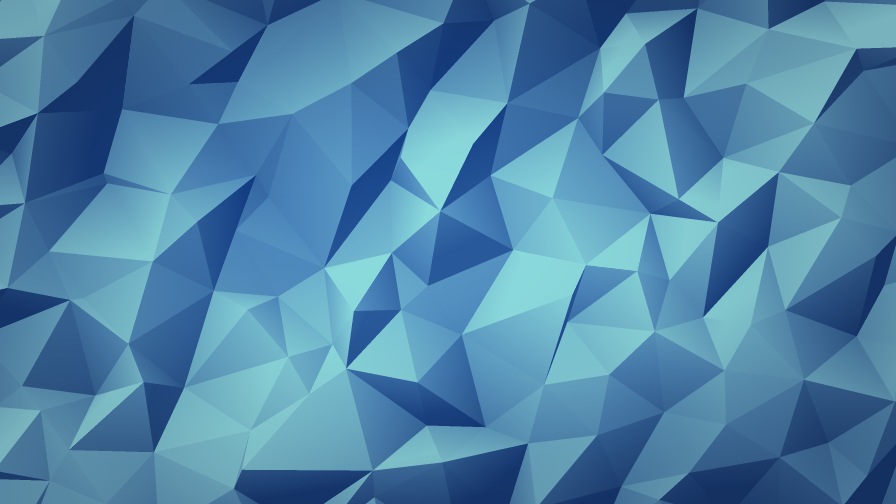
Give the GLSL for this background, as a Shadertoy shader.

```glsl
// Crumpled low-poly relief in blue and teal: a jittered grid of raised points is
// split into triangles, each lit as a flat facet with a soft depth gradient.
// Colours are clearer near the centre and greyer towards the corners.

vec3 hash3(vec2 p) {
    vec3 q = fract(p.xyx * vec3(0.1031, 0.1030, 0.0973) + 0.137);
    q += dot(q, q.yxz + 33.33);
    return fract((q.xxy + q.yzz) * q.zyx);
}

float cross2(vec2 a, vec2 b) {
    return a.x * b.y - a.y * b.x;
}

// Mesh point kept inside its own cell, with its height in z
vec3 meshPoint(vec2 cell) {
    vec3 h = hash3(cell + 40.0);
    return vec3(cell + 0.05 + 0.90 * h.xy, h.z);
}

// Brightness of one triangle at p, or -1 outside it
float facetShade(vec2 p, vec3 a, vec3 b, vec3 c) {
    float area = cross2(b.xy - a.xy, c.xy - a.xy);
    vec3 w = vec3(cross2(b.xy - p, c.xy - p),
                  cross2(c.xy - p, a.xy - p),
                  cross2(a.xy - p, b.xy - p)) / area;
    if (min(w.x, min(w.y, w.z)) < -1e-4) return -1.0;

    vec3 relief = vec3(1.0, 1.0, 0.92);
    vec3 normal = normalize(cross((b - a) * relief, (c - a) * relief));
    normal *= sign(normal.z);
    float diffuse = dot(normal, normalize(vec3(0.08, 0.74, 0.70)));
    float height = dot(w, vec3(a.z, b.z, c.z));
    return clamp(diffuse * 1.18 - 0.17 + 0.38 * (height - 0.5), 0.0, 1.0);
}

// Finds the triangle that covers p among the four nearby quads
float meshShade(vec2 p) {
    vec2 cell = floor(p);
    for (int j = -1; j <= 0; j++) {
        for (int i = -1; i <= 0; i++) {
            vec2 corner = cell + vec2(i, j);
            vec3 a = meshPoint(corner);
            vec3 b = meshPoint(corner + vec2(1, 0));
            vec3 c = meshPoint(corner + vec2(1, 1));
            vec3 d = meshPoint(corner + vec2(0, 1));

            // A diagonal is usable when the other two corners lie on either side
            vec2 ac = c.xy - a.xy, bd = d.xy - b.xy;
            bool acFits = cross2(ac, b.xy - a.xy) * cross2(ac, d.xy - a.xy) < 0.0;
            bool bdFits = cross2(bd, a.xy - b.xy) * cross2(bd, c.xy - b.xy) < 0.0;
            bool useAC = acFits && (!bdFits || dot(ac, ac) < dot(bd, bd));

            float s = useAC ? facetShade(p, a, b, c) : facetShade(p, a, b, d);
            if (s < 0.0) s = useAC ? facetShade(p, a, c, d) : facetShade(p, b, c, d);
            if (s >= 0.0) return s;
        }
    }
    return 0.5;
}

vec3 ramp(float s, vec3 dark, vec3 middle, vec3 light) {
    return s < 0.5 ? mix(dark, middle, s * 2.0) : mix(middle, light, s * 2.0 - 1.0);
}

void mainImage(out vec4 fragColor, in vec2 fragCoord) {
    const int SAMPLES = 3;
    vec2 uv = fragCoord / iResolution.xy;

    // Average the facets over the pixel for smooth edges
    float shade = 0.0;
    for (int k = 0; k < SAMPLES * SAMPLES; k++) {
        vec2 offset = (vec2(k % SAMPLES, k / SAMPLES) + 0.5) / float(SAMPLES) - 0.5;
        vec2 q = (fragCoord + offset) / iResolution.y;
        // Turn the grid and stretch it slightly along the rising diagonal
        q = mat2(0.75, -0.66, 0.66, 0.75) * q;
        shade += meshShade(q * vec2(7.9, 8.7));
    }
    shade /= float(SAMPLES * SAMPLES);

    // Broad light across the sheet, fading outwards
    float rim = smoothstep(0.10, 0.66, length((uv - vec2(0.47, 0.53)) * vec2(1.05, 0.95)));
    shade += 0.15 * sin(5.0 * (uv.y - 0.8 * uv.x) + 1.4) + 0.03 - 0.09 * rim;
    shade = clamp(shade, 0.0, 1.0);

    vec3 clear = ramp(shade, vec3(0.08, 0.25, 0.53), vec3(0.30, 0.53, 0.74), vec3(0.54, 0.85, 0.86));
    vec3 muted = ramp(shade, vec3(0.08, 0.19, 0.38), vec3(0.25, 0.42, 0.57), vec3(0.47, 0.70, 0.74));
    fragColor = vec4(mix(clear, muted, rim), 1.0);
}
```
